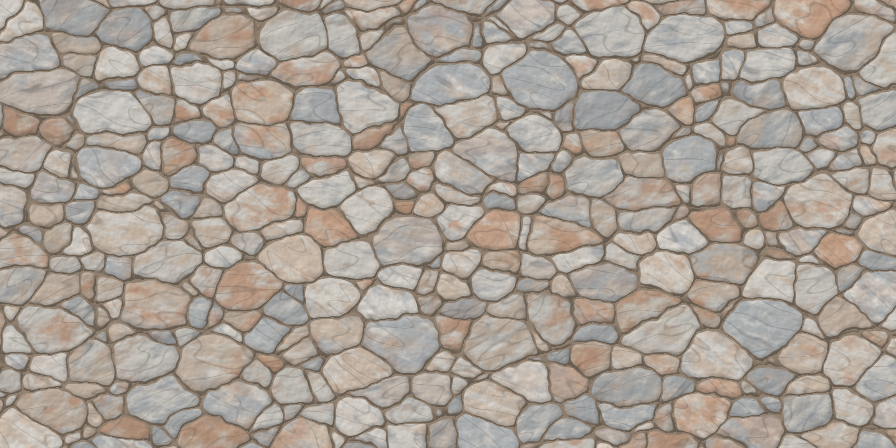
A Shadertoy shader for this texture:

```glsl
// Dry rubble wall of weathered grey, beige and rust stones in brown mortar.

#define STONES vec2(13.0, 18.0)       // stone sites per canvas height
#define SIZE_SPREAD 1.5               // extra reach of the largest stones
#define GAP 0.0030                    // half width of the joints
#define ROUNDING 0.0036               // softness of stone corners
#define RELIEF 0.20                   // strength of the surface bumps
#define LIGHT vec2(-0.5, 0.86)        // direction towards the light
#define GREY vec3(0.635, 0.645, 0.650)
#define PALE vec3(0.765, 0.750, 0.725)
#define BEIGE vec3(0.725, 0.665, 0.605)
#define RUST vec3(0.690, 0.535, 0.435)
#define MORTAR vec3(0.565, 0.500, 0.435)
#define SHADOW vec3(0.400, 0.355, 0.310)

// Integer hash: three random values per lattice cell
vec3 hash3(vec2 cell, int seed) {
    uvec3 v = uvec3(ivec3(ivec2(floor(cell)), seed));
    v = v * 1664525u + 1013904223u;
    v.x += v.y * v.z; v.y += v.z * v.x; v.z += v.x * v.y;
    v ^= v >> 16u;
    v.x += v.y * v.z; v.y += v.z * v.x; v.z += v.x * v.y;
    return vec3(v >> 8u) / 16777216.0;
}

float cornerSlope(vec2 cell, vec2 offset) {
    return dot(hash3(cell, 1).xy * 2.0 - 1.0, offset);
}

float gradientNoise(vec2 p) {
    vec2 i = floor(p), f = p - i;
    vec2 u = f * f * f * (f * (f * 6.0 - 15.0) + 10.0);
    vec2 e = vec2(1.0, 0.0);
    float low = mix(cornerSlope(i, f), cornerSlope(i + e, f - e), u.x);
    float high = mix(cornerSlope(i + e.yx, f - e.yx),
                     cornerSlope(i + e.xx, f - e.xx), u.x);
    return 1.5 * mix(low, high, u.y);
}

float fbm(vec2 p) {
    float sum = 0.0, amplitude = 0.65;
    for (int i = 0; i < 4; i++) {
        sum += amplitude * gradientNoise(p);
        p = mat2(1.6, 1.2, -1.2, 1.6) * p + 17.3;
        amplitude *= 0.55;
    }
    return sum;
}

// Site position in xy, weight in z
vec3 stoneSite(vec2 cell) {
    vec3 h = hash3(cell, 2);
    return vec3(cell + vec2(0.1, 0.15) + h.xy * vec2(0.8, 0.7),
                SIZE_SPREAD * pow(h.z, 2.5));
}

float power(vec2 q, vec3 site) {
    vec2 d = q - site.xy;
    return dot(d, d) - site.z;
}

// Weighted Voronoi: owning cell, rounded edge distance, outward edge direction
void findStone(vec2 p, out vec2 owner, out float inset, out vec2 outward) {
    vec2 q = p * STONES, base = floor(q);
    vec3 home = vec3(0.0);
    float nearest = 1e5;
    owner = base;
    for (int j = -2; j <= 2; j++)
    for (int i = -2; i <= 2; i++) {
        vec2 cell = base + vec2(i, j);
        vec3 site = stoneSite(cell);
        float d = power(q, site);
        if (d < nearest) { nearest = d; home = site; owner = cell; }
    }
    float total = 1e-20;
    outward = vec2(0.0);
    for (int j = -2; j <= 2; j++)
    for (int i = -2; i <= 2; i++) {
        vec2 cell = base + vec2(i, j);
        if (cell == owner) continue;
        vec3 site = stoneSite(cell);
        vec2 slope = (site.xy - home.xy) * STONES;
        float edge = 0.5 * (power(q, site) - nearest) / length(slope);
        float w = exp(-edge / ROUNDING);
        total += w;
        outward += w * normalize(slope);
    }
    inset = -ROUNDING * log(total);
    outward /= total;
}

// Each stone gets its own grain direction, base tone and stains
vec3 stoneColour(vec2 p, vec3 id) {
    float a = (id.x - 0.5) * 1.6;
    vec2 grain = mat2(cos(a), sin(a), -sin(a), cos(a)) * p + id.yz * 30.0;
    float broad = fbm(grain * vec2(9.0, 14.0));
    float streak = fbm(grain * vec2(16.0, 42.0) + 5.0);
    float stain = fbm(grain * vec2(13.0, 20.0) + 11.0);
    vec3 colour = mix(BEIGE, GREY, smoothstep(0.42, 0.72, id.y + 0.45 * broad));
    colour = mix(colour, PALE, smoothstep(-0.2, 0.5, streak + 0.7 * id.z - 0.25));
    float rust = smoothstep(0.55, 1.05, fract(id.z * 7.0 + id.x) + 0.9 * stain);
    colour = mix(colour, RUST, rust * mix(0.75, 0.2, smoothstep(0.5, 0.8, id.y)));
    // Thin dark seams along the grain
    float seam = abs(gradientNoise(grain * vec2(8.0, 24.0) + 3.0));
    colour *= 1.0 - 0.12 * (1.0 - smoothstep(0.0, 0.05, seam));
    return colour * (0.95 + 0.11 * id.x);
}

void mainImage(out vec4 fragColor, in vec2 fragCoord) {
    vec2 p = fragCoord / iResolution.y;
    vec2 warp = 0.014 * vec2(gradientNoise(p * 14.0), gradientNoise(p * 14.0 + 50.0))
              + 0.004 * vec2(gradientNoise(p * 48.0), gradientNoise(p * 48.0 + 80.0));
    vec2 owner, outward;
    float inset;
    findStone(p + warp, owner, inset, outward);
    vec3 id = hash3(owner, 3);

    // Stone face: bumps, lit upper rim, darker lower rim
    vec2 face = p * vec2(22.0, 28.0) + id.xy * 60.0;
    float bump = fbm(face) - fbm(face + LIGHT * 0.16);
    float facing = dot(outward, LIGHT);
    float rim = 1.0 - smoothstep(GAP, GAP + 0.011, inset);
    vec3 stone = stoneColour(p, id);
    stone *= 1.0 + RELIEF * bump + rim * (0.10 * facing - 0.06);

    // Joints: grainy mortar, deepest below overhanging stones
    float depth = 0.45 - 0.45 * facing + 0.7 * fbm(p * 30.0);
    vec3 joint = mix(MORTAR, SHADOW, smoothstep(0.1, 0.9, depth));

    float soft = max(0.7 / iResolution.y, 0.0012);
    float cover = smoothstep(GAP - soft, GAP + soft, inset);
    fragColor = vec4(clamp(mix(joint, stone, cover), 0.0, 1.0), 1.0);
}
```
